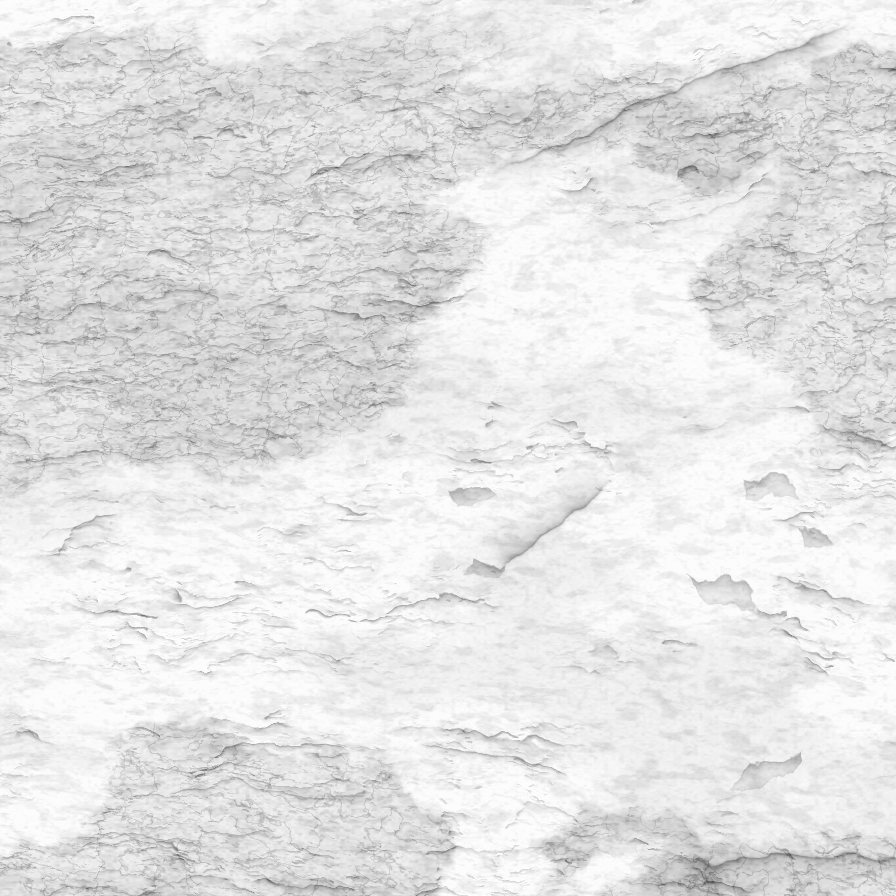
This texture is drawn by a three.js fragment shader. Its source:

```glsl
varying vec2 vUv;

const float SMOOTH_TONE = 0.995;
const float ROUGH_TONE = 0.925;
const float DARKEST = 0.34;
const float LINE_WIDTH = 0.0016;
const float EDGE_BLUR = 0.0014;
const float WARP = 0.035;
const float STRATA_TILT = 0.2;
const int CHIP_COUNT = 6;

float hash(vec2 p) {
  vec3 q = fract(p.xyx * 0.1031);
  q += dot(q, q.yzx + 33.33);
  return fract((q.x + q.y) * q.z);
}

float noise(vec2 p) {
  vec2 i = floor(p), f = fract(p);
  f = f * f * f * (f * (f * 6.0 - 15.0) + 10.0);
  return mix(mix(hash(i), hash(i + vec2(1, 0)), f.x),
             mix(hash(i + vec2(0, 1)), hash(i + vec2(1, 1)), f.x), f.y);
}

float fbm(vec2 p) {
  float sum = 0.0, amp = 0.516;
  for (int i = 0; i < 5; i++) {
    sum += amp * noise(p);
    p = mat2(1.76, 0.95, -0.95, 1.76) * p + 19.7;
    amp *= 0.5;
  }
  return sum;
}

// Terrace edges of a noise height: x is a thin line, y the soft shade beneath it
vec2 ledge(vec2 p, vec2 freq, float levels, float reach) {
  float e = 0.0012;
  float n = fbm(p * freq) * levels;
  vec2 grad = (vec2(fbm((p + vec2(e, 0)) * freq), fbm((p + vec2(0, e)) * freq)) * levels - n) / e;
  float slope = max(length(grad), 8.0);
  float below = fract(n) / slope;
  float above = (1.0 - fract(n)) / slope;
  float rise = 1.0 - smoothstep(0.0, EDGE_BLUR, above);
  float facing = smoothstep(-0.2, 0.9, -grad.y / slope);
  return facing * max(exp(-below / vec2(LINE_WIDTH, reach)), vec2(rise));
}

float blob(vec2 p, vec2 center, vec2 radius) {
  return (1.0 - length((p - center) / radius)) * min(radius.x, radius.y);
}

// Positive inside the weathered areas
float roughField(vec2 p) {
  float d = blob(p, vec2(0.18, 0.71), vec2(0.34, 0.24));
  d = max(d, blob(p, vec2(0.95, 0.71), vec2(0.14, 0.19)));
  d = max(d, blob(p, vec2(0.30, 0.07), vec2(0.19, 0.11)));
  d = max(d, blob(p, vec2(0.04, 0.01), vec2(0.16, 0.06)));
  d = max(d, blob(p, vec2(0.45, 0.87), vec2(0.15, 0.09)));
  d = max(d, blob(p, vec2(0.83, 0.86), vec2(0.21, 0.07)));
  d = max(d, blob(p, vec2(0.88, 0.02), vec2(0.14, 0.03)));
  return d + 0.17 * (fbm(p * vec2(6.0, 9.0) + 4.0) - 0.5);
}

// Long crack from a to b, shaded on its left side
float fissure(vec2 p, vec2 a, vec2 b, float reach) {
  vec2 along = normalize(b - a);
  float t = dot(p - a, along) / length(b - a);
  float side = dot(p - a, vec2(-along.y, along.x)) + 0.03 * (fbm(p * 14.0) - 0.5);
  float taper = smoothstep(0.0, 0.12, t) * (1.0 - smoothstep(0.75, 1.0, t));
  float shade = exp(-max(side, 0.0) / reach) * smoothstep(-EDGE_BLUR, EDGE_BLUR, side);
  return taper * (0.22 * exp(-abs(side) / LINE_WIDTH) + 0.17 * shade);
}

// Angular hollows, darkest along the upper rim
float chips(vec2 p) {
  float dark = 0.0;
  for (int i = 0; i < CHIP_COUNT; i++) {
    float k = float(i) * 7.0 + 3.0;
    vec2 center = mix(vec2(0.48, 0.08), vec2(0.95, 0.45), vec2(hash(vec2(k, 1)), hash(vec2(k, 2))));
    vec2 size = mix(vec2(0.012, 0.005), vec2(0.045, 0.02), hash(vec2(k, 3)));
    vec2 d = p - center;
    d += d.yx * vec2(hash(vec2(k, 4)) * 1.6 - 0.8, 0.25 - 0.5 * hash(vec2(k, 5)));
    vec2 rim = size - abs(d);
    float inner = max(min(rim.x, rim.y), -EDGE_BLUR);
    float top = max(size.y - d.y, 0.0);
    float depth = 0.04 + 0.18 * exp(-top / 0.009) + 0.1 * exp(-abs(inner) / LINE_WIDTH);
    dark = max(dark, depth * smoothstep(-EDGE_BLUR, EDGE_BLUR, inner));
  }
  return dark;
}

void main() {
  vec2 p = vUv;
  vec2 warp = vec2(fbm(p * 7.0), fbm(p * 7.0 + 17.0)) - 0.5;
  vec2 fray = vec2(fbm(p * 38.0 + 5.0), fbm(p * 38.0 + 41.0)) - 0.5;
  vec2 q = p + WARP * warp;
  q.y += (0.5 - p.y) * STRATA_TILT * p.x;

  // Weathered and smooth areas
  float field = roughField(p + WARP * (warp + fray));
  float rough = smoothstep(-0.015, 0.015, field);
  float patches = smoothstep(0.46, 0.64, fbm(p * vec2(9.0, 18.0) + 31.0));
  float cloud = smoothstep(0.42, 0.72, fbm(q * vec2(5.0, 11.0) + 53.0));
  float streak = smoothstep(0.48, 0.75, fbm(q * vec2(40.0, 110.0)));
  float tone = mix(SMOOTH_TONE, ROUGH_TONE, rough) - 0.05 * cloud - 0.06 * streak;
  tone -= 0.15 * patches * rough * exp(-max(field, 0.0) / 0.01);

  // Layered flakes at three sizes
  vec2 large = ledge(q + 0.012 * fray, vec2(3.5, 12.0), 4.5, 0.009);
  vec2 medium = ledge(q + 0.009 * fray, vec2(11.0, 32.0), 4.0, 0.005);
  vec2 small = ledge(q + 7.0, vec2(32.0, 68.0), 3.5, 0.003);
  tone -= mix(0.08, 1.0, patches) * dot(large, vec2(0.2, 0.1));
  tone -= mix(0.1 + 0.7 * patches, 1.0, rough) * dot(medium, vec2(0.14, 0.05));
  tone -= mix(0.15 + 0.25 * patches, 0.9, rough) * dot(small, vec2(0.1, 0.03));

  // Curled crust, cracks and hollows
  float crust = abs(fbm(q * vec2(32.0, 44.0) + 71.0) - 0.5);
  tone -= 0.12 * mix(0.12, 1.0, rough) * (1.0 - smoothstep(0.0, 0.035, crust));
  tone -= fissure(p, vec2(0.96, 0.98), vec2(0.52, 0.80), 0.010);
  tone -= fissure(p, vec2(0.55, 0.37), vec2(0.69, 0.47), 0.018);
  tone -= fissure(p, vec2(1.02, 0.045), vec2(0.72, 0.035), 0.014);
  tone -= chips(p + 0.03 * warp + 0.025 * fray);

  // Fine grain and pits
  float pits = smoothstep(0.6, 0.95, noise(p * vec2(170.0, 260.0)));
  tone -= 0.06 * pits * mix(0.5, 1.0, rough);
  tone += 0.05 * (noise(p * vec2(260.0, 340.0)) - 0.5) * mix(0.5, 1.0, rough);
  gl_FragColor = vec4(vec3(clamp(tone, DARKEST, 0.99)), 1.0);
}
```
